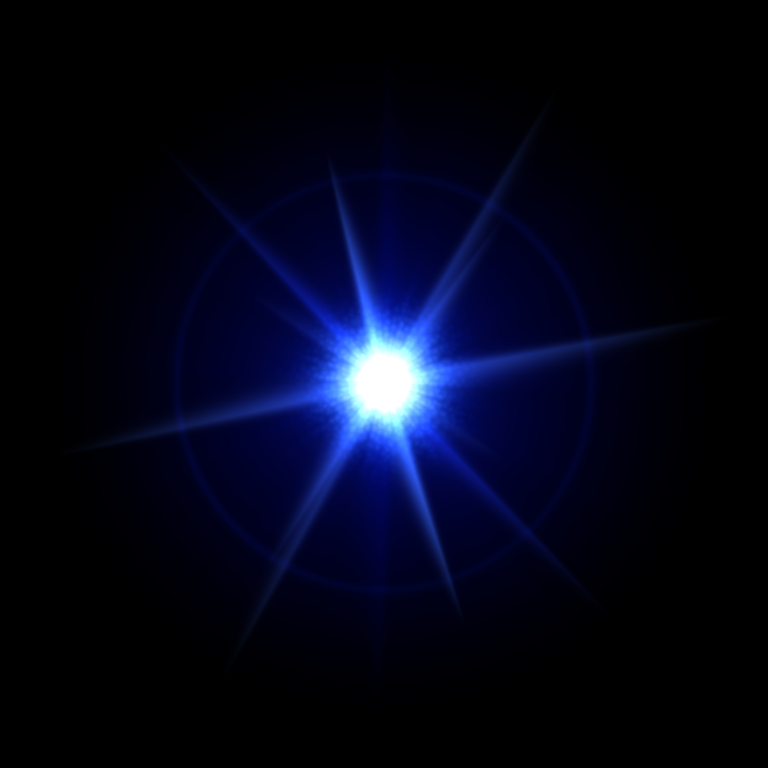
Reproduce this background procedurally as a three.js fragment shader.

```glsl
// A blue star flare on black: a white-hot core inside a soft round halo,
// crossed by opposing pairs of tapered rays and circled by a faint thin ring.
// Built from Gaussian falloffs, with layered angular sines for the fine streaks.
varying vec2 vUv;

// One tapered ray, sharper on its left side and softer on its right.
float ray(vec2 p, float degrees, float reach, float width) {
  float a = radians(degrees);
  vec2 dir = vec2(cos(a), sin(a));
  float along = dot(p, dir);
  float across = dir.x * p.y - dir.y * p.x;
  float fade = clamp(1.0 - along / reach, 0.0, 1.0);
  float halfWidth = (width * pow(fade, 0.8) + 0.002) * (across > 0.0 ? 0.6 : 1.4);
  float profile = exp(-pow(abs(across) / halfWidth, 1.6));
  return profile * fade * smoothstep(0.0, 0.06, along);
}

// Two nearly opposite rays, each with its own angle and reach.
float rayPair(vec2 p, vec2 degrees, vec2 reach, float width) {
  return ray(p, degrees.x, reach.x, width) + ray(p, degrees.y, reach.y, width);
}

// Fine radial streaks; whole frequencies keep the circle seamless.
float streaks(float angle) {
  float sum = 0.0;
  float frequency = 11.0;
  float amplitude = 0.5;
  for (int i = 0; i < 3; i++) {
    sum += amplitude * sin(angle * frequency + 2.3 * frequency);
    frequency = frequency * 2.0 + 3.0;
    amplitude *= 0.7;
  }
  return sum;
}

float hash(vec2 cell) {
  return fract(sin(dot(cell, vec2(127.1, 311.7))) * 43758.5);
}

// Distance to the nearest scattered point, for grain around the core.
float cellular(vec2 p) {
  vec2 cell = floor(p);
  float nearest = 1.0;
  for (int y = -1; y <= 1; y++) {
    for (int x = -1; x <= 1; x++) {
      vec2 c = cell + vec2(float(x), float(y));
      vec2 point = c + vec2(hash(c), hash(c + 19.7));
      nearest = min(nearest, distance(p, point));
    }
  }
  return nearest;
}

void main() {
  vec2 p = vUv - vec2(0.5, 0.502);
  float r = length(p);
  float angle = atan(p.y, p.x + 1e-5);
  float streak = streaks(angle);

  // Broad halo, fading to black before the edges
  float halo = 1.0 - smoothstep(0.06, 0.46, r);
  vec3 color = vec3(0.0, 0.006, 0.235) * halo * (1.0 + 0.05 * streak);
  color += vec3(0.02, 0.06, 0.24) * exp(-r * r / 0.013);

  // Thin soft ring
  float ring = exp(-pow((r - 0.27) / 0.006, 2.0));
  color += vec3(0.004, 0.012, 0.085) * ring * (0.8 + 0.2 * sin(angle * 2.0 + 0.6));

  // Long pale rays, then the short bright pair
  float pale = 0.72 * rayPair(p, vec2(10.9, 192.5), vec2(0.46, 0.44), 0.016);
  pale += 0.6 * rayPair(p, vec2(59.6, 241.5), vec2(0.45, 0.44), 0.014);
  pale += 0.55 * rayPair(p, vec2(54.0, 237.8), vec2(0.27, 0.29), 0.011);
  pale += 0.35 * rayPair(p, vec2(146.5, 327.3), vec2(0.21, 0.19), 0.016);
  color += vec3(0.2, 0.34, 0.68) * pale;
  float bright = rayPair(p, vec2(104.0, 288.4), vec2(0.31, 0.33), 0.012);
  color += vec3(0.27, 0.5, 1.0) * bright;

  // Deep blue diagonal and broad upright rays
  color += vec3(0.05, 0.1, 0.42) * rayPair(p, vec2(133.3, 314.0), vec2(0.43), 0.012);
  color += vec3(0.0, 0.01, 0.14) * rayPair(p, vec2(89.5, 269.0), vec2(0.44), 0.024);

  // Core with a ragged rim: red falls off first, then green, then blue
  float grain = cellular(p * 110.0) - 0.45;
  float rim = r * (1.0 - 0.05 * streak + 0.12 * grain);
  vec3 spread = rim / vec3(0.045, 0.052, 0.063);
  color += vec3(1.6, 1.7, 1.7) * exp(-spread * spread);

  gl_FragColor = vec4(min(color, 1.0), 1.0);
}
```
